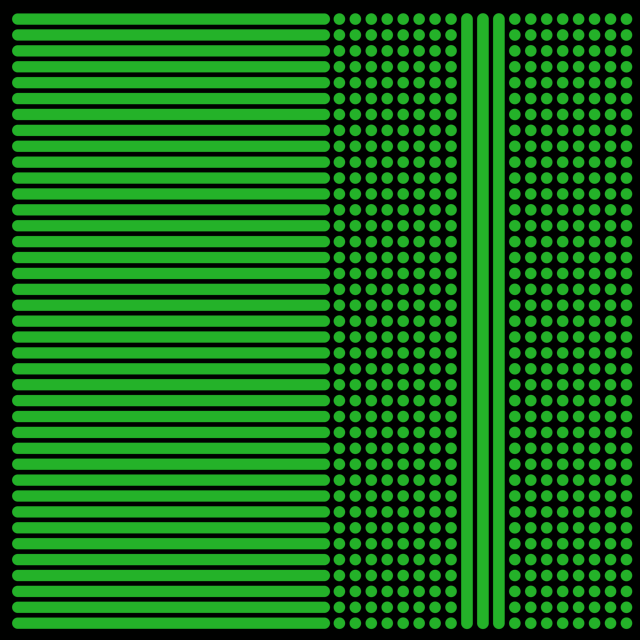
A Shadertoy shader for this pattern:

```glsl
// Green lattice of horizontal bars, dots and three vertical bars on black.

// Distance to a rounded segment between two points
float capsule(vec2 p, vec2 a, vec2 b, float radius) {
    vec2 along = b - a;
    float t = clamp(dot(p - a, along) / dot(along, along), 0.0, 1.0);
    return length(p - a - along * t) - radius;
}

void mainImage(out vec4 fragColor, in vec2 fragCoord) {
    vec2 uv = fragCoord / iResolution.xy;
    float pixel = 1.0 / min(iResolution.x, iResolution.y);

    // Nearest lattice node: 19 columns by 39 rows
    vec2 origin = vec2(0.5303, 0.02627);
    vec2 pitch = vec2(0.02492, 0.02484);
    vec2 lastCell = vec2(18.0, 38.0);
    vec2 cell = clamp(round((uv - origin) / pitch), vec2(0.0), lastCell);
    vec2 node = origin + cell * pitch;

    // Long horizontal bars share the rows of the dots
    float shape = capsule(uv, vec2(0.0277, node.y), vec2(0.5068, node.y), 0.0088);

    // Columns 8 to 10 are solid bars, the rest are dots
    float column = length(uv - node) - 0.009;
    if (abs(cell.x - 9.0) < 1.5) {
        float top = origin.y + lastCell.y * pitch.y;
        column = capsule(uv, vec2(node.x, origin.y), vec2(node.x, top), 0.0091);
    }
    shape = min(shape, column);

    // Fill with a softened edge
    float fill = 1.0 - smoothstep(-0.75 * pixel, 0.75 * pixel, shape);
    vec3 black = vec3(0.0, 0.005, 0.0);
    vec3 green = vec3(0.14, 0.70, 0.16);
    fragColor = vec4(mix(black, green, fill), 1.0);
}
```
